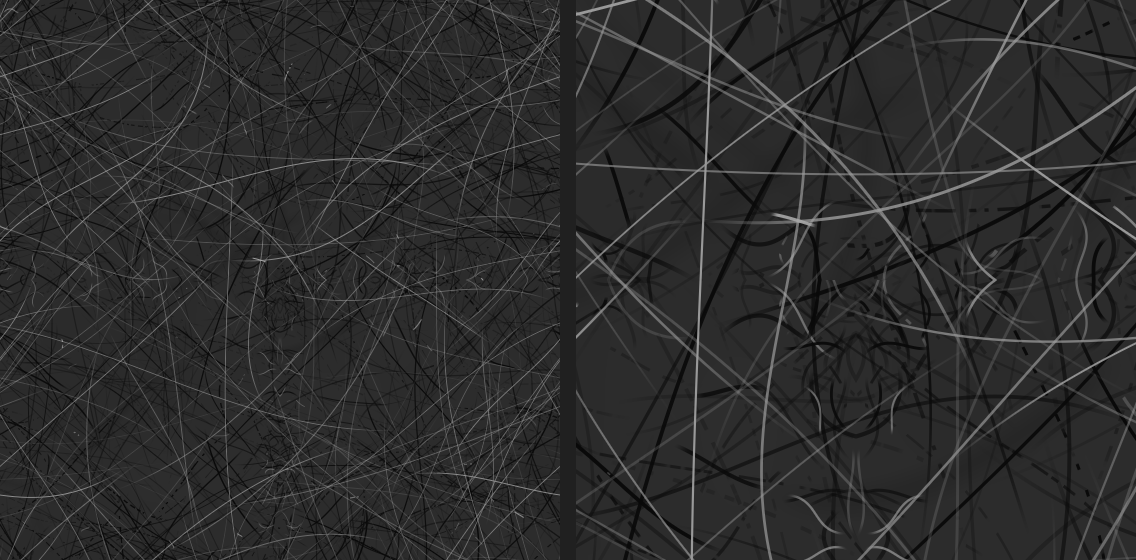
Left, the full canvas; right, a detail of the centre.
A Shadertoy shader for this texture:

```glsl
// Scratched charcoal sheet: thin pale and black curved scratches on dark grey.
// Each layer loops over hashed, tapered cubic strokes that wrap at the edges;
// extra short strokes in folded coordinates make the mirrored kinks at the seams.

const float SHEET_TONE = 0.172;
const float DARK_TONE = 0.035;
const float PALE_TONE = 0.66;

vec4 hash4(vec2 p) {
    vec4 q = fract(p.xyxy * vec4(0.1031, 0.1030, 0.0973, 0.1099));
    q += dot(q, q.wzxy + 33.33);
    return fract((q.xxyz + q.yzzw) * q.zywx);
}

float valueNoise(vec2 p) {
    vec2 cell = floor(p);
    vec2 f = fract(p);
    f = f * f * (3.0 - 2.0 * f);
    float low = mix(hash4(cell).x, hash4(cell + vec2(1, 0)).x, f.x);
    float high = mix(hash4(cell + vec2(0, 1)).x, hash4(cell + vec2(1, 1)).x, f.x);
    return mix(low, high, f.y);
}

// Coverage of one curved stroke along the x axis; bend holds its square and cubic sag.
float stroke(vec2 q, float halfLength, float halfWidth, vec2 bend, float pixel) {
    float t = q.x / halfLength;
    if (abs(t) > 1.0) return 0.0;
    float sag = halfLength * t * t * (bend.x + bend.y * t);
    float slope = t * (2.0 * bend.x + 3.0 * bend.y * t);
    float d = abs(q.y - sag) / sqrt(1.0 + slope * slope);
    float cover = clamp((halfWidth - d) / pixel + 0.5, 0.0, 1.0);
    float taper = 1.0 - smoothstep(0.65, 1.0, abs(t));
    return cover * taper * min(1.0, 2.0 * halfWidth / pixel);
}

// Combined opacity of many strokes with centres spread over the given field.
// lengths: shortest and longest half length; broken: share of dotted strokes.
float scratches(vec2 p, float pixel, int count, float seed, vec2 field,
                vec2 lengths, float halfWidth, float bend, float broken) {
    float clear = 1.0;
    float reach = lengths.y * (1.0 + 2.0 * bend) + pixel;
    for (int i = 0; i < count; i++) {
        vec4 place = hash4(vec2(float(i) + 1.0, seed));
        vec2 q = p - place.xy * field;
        q -= round(q);
        if (dot(q, q) > reach * reach) continue;

        vec4 style = hash4(vec2(float(i) + 1.0, seed + 57.0));
        vec2 dir = normalize(vec2(place.z, style.x) - 0.4999);
        q = vec2(dot(q, dir), dir.x * q.y - dir.y * q.x);

        float halfLength = mix(lengths.x, lengths.y, style.y);
        vec2 curve = bend * (vec2(style.z, place.w) * 2.0 - 1.0);
        float width = halfWidth * mix(0.7, 1.3, style.z);
        float ink = stroke(q, halfLength, width, curve, pixel);
        if (ink > 0.0) {
            if (fract(place.w * 7.0) < broken) {
                float gaps = valueNoise(vec2(q.x * 250.0, float(i)));
                ink *= smoothstep(0.4, 0.56, gaps);
            }
            clear *= 1.0 - ink * mix(0.2, 1.0, style.w * sqrt(style.w));
        }
    }
    return 1.0 - clear;
}

// Short kinked strokes along a seam: x runs along it, y is the distance from it.
float seamTone(float tone, vec2 p, float pixel, float seed) {
    if (p.y > 0.08) return tone;
    vec2 field = vec2(1.0, 0.025);
    float dark = scratches(p, pixel, 70, seed, field, vec2(0.01, 0.035), 0.001, 0.6, 0.4);
    float pale = scratches(p, pixel, 26, seed + 9.0, field, vec2(0.01, 0.035), 0.0007, 0.6, 0.1);
    return mix(mix(tone, DARK_TONE, dark), PALE_TONE, 0.75 * pale);
}

void mainImage(out vec4 fragColor, in vec2 fragCoord) {
    vec2 p = fragCoord / iResolution.xy;
    float pixel = 1.0 / iResolution.y;
    vec2 sheet = vec2(1.0);

    // Faintly uneven sheet with soft smudges
    float tone = SHEET_TONE + 0.01 * (valueNoise(p * 7.0) - 0.5);
    float smudge = scratches(p, 0.012, 14, 11.0, sheet, vec2(0.06, 0.2), 0.006, 0.3, 0.0);
    tone = mix(tone, DARK_TONE, 0.2 * smudge);

    // Black scratches: long hairlines, then short and often dotted marks
    float longDark = scratches(p, pixel, 300, 23.0, sheet, vec2(0.08, 0.34), 0.00095, 0.24, 0.15);
    float shortDark = scratches(p, pixel, 380, 31.0, sheet, vec2(0.02, 0.13), 0.0011, 0.22, 0.45);
    tone = mix(tone, DARK_TONE, longDark);
    tone = mix(tone, DARK_TONE, shortDark);

    // Mirrored seams: across the middle, and upright at the centre or the borders
    float acrossDistance = abs(p.y - 0.5);
    float uprightDistance = p.y < 0.5 ? abs(p.x - 0.5) : min(p.x, 1.0 - p.x);
    tone = seamTone(tone, vec2(p.x, acrossDistance), pixel, 43.0);
    tone = seamTone(tone, vec2(p.y, uprightDistance), pixel, 71.0);

    // Pale scratches: sweeping hairlines and a few bright flecks
    float pale = scratches(p, pixel, 125, 87.0, sheet, vec2(0.14, 0.47), 0.0007, 0.24, 0.0);
    float flecks = scratches(p, pixel, 60, 101.0, sheet, vec2(0.003, 0.02), 0.0009, 0.2, 0.5);
    tone = mix(tone, PALE_TONE, 0.9 * pale);
    tone = mix(tone, PALE_TONE, flecks);

    fragColor = vec4(vec3(tone), 1.0);
}
```
